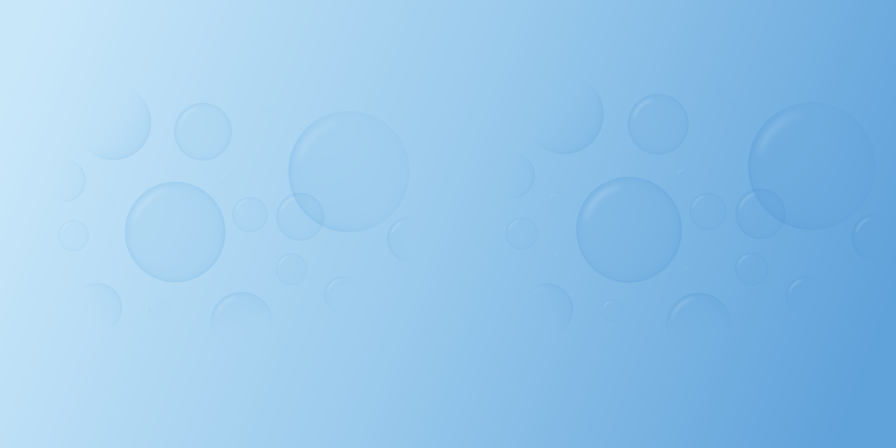
Give the GLSL for this background, as a WebGL 1 fragment shader.

```glsl
precision highp float;
// Pale to deep blue diagonal gradient with two clusters of faint glass bubbles.
// Each bubble is a tinted disc with a thin rim and a soft crescent highlight;
// the second cluster repeats the first, slightly larger. Height is one unit.

uniform vec2 u_resolution;

const vec3 PALE = vec3(0.785, 0.905, 0.978);
const vec3 MID  = vec3(0.600, 0.790, 0.925);
const vec3 DEEP = vec3(0.375, 0.635, 0.855);
const float SLANT = 0.38;                     // downward lean of the gradient
const vec3 STOPS = vec3(0.10, 1.19, 2.25);    // positions of the three colours

const vec3 GLASS_TINT = vec3(0.70, 0.86, 0.95);
const float FILL_ALPHA = 0.15;
const float RIM_ALPHA = 0.34;
const float SHINE_ALPHA = 0.13;

const vec2 FIRST_CLUSTER = vec2(0.391, 0.482);
const vec2 CLUSTER_STEP = vec2(1.013, 0.005);
const float CLUSTER_GROWTH = 0.052;
const vec2 CLUSTER_HEART = vec2(0.11, 0.035); // side that fading bubbles face
const float RING_RADIUS = 0.165;

vec3 backdrop(vec2 p) {
  float t = p.x + SLANT * (1.0 - p.y);
  vec3 c = mix(PALE, MID, clamp((t - STOPS.x) / (STOPS.y - STOPS.x), 0.0, 1.0));
  return mix(c, DEEP, clamp((t - STOPS.y) / (STOPS.z - STOPS.y), 0.0, 1.0));
}

// fade 0 draws a whole bubble, fade 1 only the half facing the cluster heart
void bubble(inout vec3 color, vec2 p, vec2 center, float radius, float fade) {
  vec2 q = (p - center) / radius;
  float d = length(q);
  float soft = 1.0 / (u_resolution.y * radius);
  float inside = 1.0 - smoothstep(1.0 - soft, 1.0 + soft, d);
  vec2 inward = normalize(CLUSTER_HEART - center);
  float facing = mix(1.0, smoothstep(-0.45, 0.95, dot(q, inward)), fade);

  float body = FILL_ALPHA * smoothstep(0.0, 0.10, radius) * (0.85 + 0.15 * d);
  float rim = RIM_ALPHA * (0.7 * pow(min(d, 1.0), 28.0) + 0.3 * pow(min(d, 1.0), 7.0));
  rim *= smoothstep(0.0, 0.05, radius);
  color = mix(color, color * GLASS_TINT, inside * facing * (body + rim));

  // crescent near the upper left of the rim
  float band = (d - 0.84) / 0.07;
  float aim = dot(q / max(d, 0.001), vec2(-0.70, 0.71));
  float shine = exp(-band * band) * smoothstep(0.75, 1.0, aim);
  color = mix(color, vec3(1.0), SHINE_ALPHA * shine * inside * facing);
}

void cluster(inout vec3 c, vec2 p) {
  // whole bubbles
  bubble(c, p, vec2(0.0), 0.112, 0.0);
  bubble(c, p, vec2(0.388, 0.135), 0.135, 0.65);
  bubble(c, p, vec2(0.279, 0.034), 0.053, 0.0);
  bubble(c, p, vec2(0.167, 0.039), 0.039, 0.0);
  bubble(c, p, vec2(0.260, -0.083), 0.035, 0.0);
  bubble(c, p, vec2(0.062, 0.224), 0.064, 0.0);
  bubble(c, p, vec2(-0.227, -0.008), 0.034, 0.0);

  // outer bubbles that dissolve away from the heart
  bubble(c, p, vec2(-0.138, 0.245), 0.084, 1.0);
  bubble(c, p, vec2(-0.247, 0.115), 0.047, 1.0);
  bubble(c, p, vec2(0.148, -0.203), 0.069, 1.0);
  bubble(c, p, vec2(-0.174, -0.169), 0.055, 1.0);
  bubble(c, p, vec2(0.375, -0.141), 0.042, 1.0);
  bubble(c, p, vec2(0.523, -0.016), 0.050, 1.0);
  bubble(c, p, vec2(0.211, 0.292), 0.024, 1.0);

  // small satellites on a ring with widening gaps
  for (int i = 0; i < 5; i++) {
    float k = float(i);
    float angle = radians(158.0 + 39.0 * k + 5.6 * k * k);
    float wobble = sin(3.93 * k);
    vec2 center = (RING_RADIUS + 0.010 * wobble) * vec2(cos(angle), sin(angle));
    bubble(c, p, center, 0.018 + 0.005 * wobble, 0.0);
  }
}

void main() {
  vec2 p = gl_FragCoord.xy / u_resolution * vec2(2.0, 1.0);
  vec3 color = backdrop(p);
  for (int i = 0; i < 2; i++) {
    float k = float(i);
    vec2 origin = FIRST_CLUSTER + k * CLUSTER_STEP;
    cluster(color, (p - origin) / (1.0 + k * CLUSTER_GROWTH));
  }
  gl_FragColor = vec4(color, 1.0);
}
```
